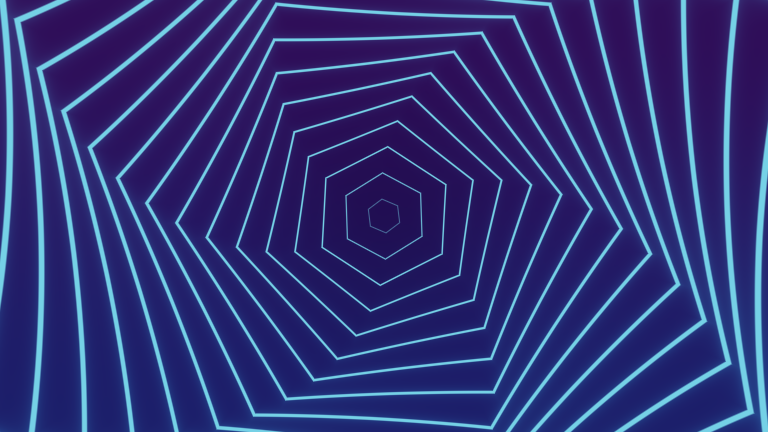
Write a WebGL 1 fragment shader that draws this background.

```glsl
precision highp float;
// Twisting tunnel of glowing cyan hexagon outlines on a violet to indigo backdrop.

uniform vec2 u_resolution;

// Geometry, in units of the canvas height
const int RING_COUNT = 18;
const float FIRST_RADIUS = 0.0394;
const float RING_STEP = 0.0602;
const float FIRST_TWIST = -0.120;   // radians, clockwise from the top
const float TWIST_STEP = 0.0872;
const float LENS_BEND = 0.184;

// Line and glow sizes
const float LINE_HALF_WIDTH = 0.0011;
const float LINE_GROWTH = 0.00027;
const float NEAR_GLOW_SIZE = 0.0075;
const float WIDE_GLOW_SIZE = 0.030;
const float NEAR_GLOW = 0.24;
const float WIDE_GLOW = 0.055;

const vec3 TOP_COLOR = vec3(0.180, 0.030, 0.325);
const vec3 BOTTOM_COLOR = vec3(0.105, 0.095, 0.395);
const vec3 LINE_COLOR = vec3(0.46, 0.82, 0.90);
const vec3 GLOW_COLOR = vec3(0.14, 0.68, 0.60);

const float SECTOR = 1.04719755;    // a sixth of a turn
const float APOTHEM = 0.8660254;    // inner to outer radius of a hexagon

// Pincushion lens: stretches the outer rings and bows their edges
vec2 bendLens(vec2 p) {
    return p / (1.0 + LENS_BEND * dot(p, p));
}

// Signed distance to the nearest side of a twisted hexagon
float hexagonDistance(float radius, float angle, float corner, float twist) {
    float folded = mod(angle - twist, SECTOR) - 0.5 * SECTOR;
    return radius * cos(folded) - corner * APOTHEM;
}

void main() {
    vec2 uv = gl_FragCoord.xy / u_resolution;
    vec2 view = (gl_FragCoord.xy - 0.5 * u_resolution) / u_resolution.y;
    vec2 p = bendLens(view);
    float radius = length(p);
    float angle = atan(p.x, p.y + 1e-6);
    float softness = 0.75 / u_resolution.y;

    // Backdrop, a little darker in the middle
    vec3 color = mix(BOTTOM_COLOR, TOP_COLOR, smoothstep(0.0, 1.0, uv.y));
    color *= mix(0.90, 1.0, smoothstep(0.0, 0.45, length(view)));

    // Rings grow thicker and brighter outwards
    float line = 0.0;
    float glow = 0.0;
    for (int i = 0; i < RING_COUNT; i++) {
        float n = float(i);
        float corner = FIRST_RADIUS + RING_STEP * n;
        float twist = FIRST_TWIST + TWIST_STEP * n;
        float d = abs(hexagonDistance(radius, angle, corner, twist));

        float halfWidth = LINE_HALF_WIDTH + LINE_GROWTH * n;
        float fade = mix(0.5, 1.0, smoothstep(0.0, 1.5, n));
        float stroke = 1.0 - smoothstep(-softness, softness, d - halfWidth);
        line = max(line, fade * stroke);

        float strength = smoothstep(-1.0, 11.0, n);
        glow += strength * (NEAR_GLOW * exp(-d / NEAR_GLOW_SIZE)
                          + WIDE_GLOW * exp(-d / WIDE_GLOW_SIZE));
    }

    color += GLOW_COLOR * glow;
    color = mix(color, LINE_COLOR, line);
    gl_FragColor = vec4(color, 1.0);
}
```
